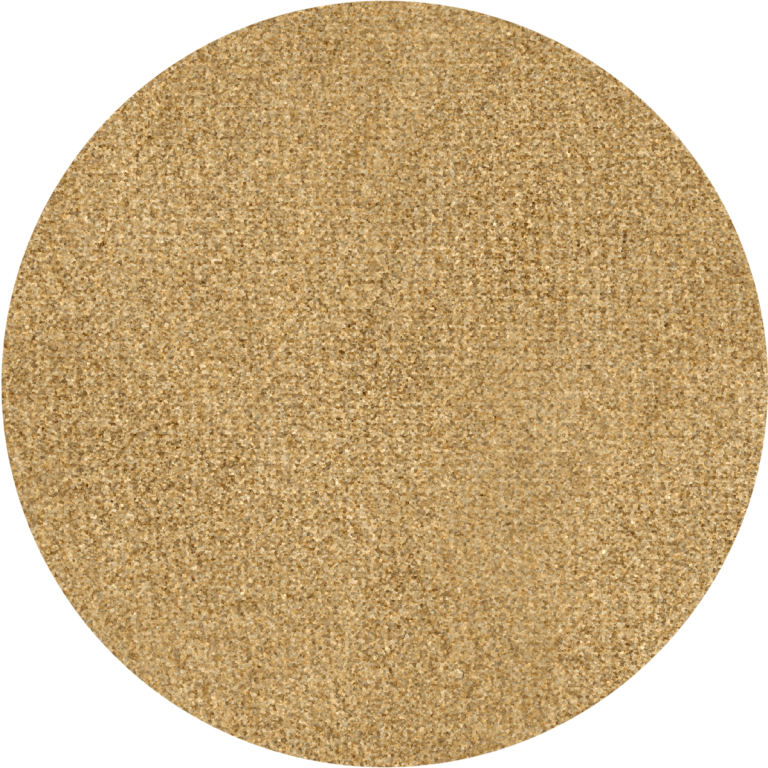
A WebGL 2 fragment shader for this texture:

```glsl
#version 300 es
precision highp float;
// Round sheet of sandy pressed board: fine tan grains, faint patches, sparse chips and fibres, on white.

uniform vec2 u_resolution;
out vec4 fragColor;

const vec3 BACKGROUND = vec3(1.0);
const vec3 DARK  = vec3(0.56, 0.42, 0.23);
const vec3 MID   = vec3(0.745, 0.612, 0.40);
const vec3 LIGHT = vec3(0.90, 0.78, 0.58);
const vec3 WARM_SHIFT = vec3(0.045, 0.0, -0.06);
const vec2 DISC_CENTER = vec2(0.501, 0.5);
const float DISC_RADIUS = 0.499;
const float COARSE_CELLS = 265.0;
const float FINE_CELLS = 430.0;
const float GRAIN_SHARPNESS = 6.0;
const float GRAIN_CONTRAST = 1.55;
const float PATCH_STRENGTH = 0.55;
const float CHIP_CELLS = 58.0;
const float CHIP_SHARE = 0.07;
const float FIBRE_CELLS = 8.0;
const float FIBRE_SHARE = 0.16;

float hash(vec2 p) {
    return fract(sin(dot(p, vec2(127.1, 311.7))) * 43758.55);
}

vec2 hash2(vec2 p) {
    return vec2(hash(p), hash(p + 57.3));
}

float valueNoise(vec2 p) {
    vec2 cell = floor(p);
    vec2 f = fract(p);
    f = f * f * (3.0 - 2.0 * f);
    float low = mix(hash(cell), hash(cell + vec2(1.0, 0.0)), f.x);
    float high = mix(hash(cell + vec2(0.0, 1.0)), hash(cell + 1.0), f.x);
    return mix(low, high, f.y);
}

// Layered noise for broad shading, centred on zero
float patches(vec2 p) {
    return 0.4 * valueNoise(p * 5.0) + 0.3 * valueNoise(p * 13.0 + 7.0)
         + 0.3 * valueNoise(p * 37.0 + 19.0) - 0.5;
}

// Soft-edged cells; returns tone and hue, each around -1 to 1
vec2 grains(vec2 p) {
    vec2 cell = floor(p);
    vec2 total = vec2(0.0);
    float weightSum = 0.0;
    for (int y = -1; y <= 1; y++) {
        for (int x = -1; x <= 1; x++) {
            vec2 id = cell + vec2(x, y);
            vec2 offset = p - id - hash2(id);
            float weight = exp(-GRAIN_SHARPNESS * dot(offset, offset));
            float tone = hash(id + 11.7) + hash(id + 23.1) - 1.0;
            float hue = 2.0 * hash(id + 37.9) - 1.0;
            total += weight * vec2(tone, hue);
            weightSum += weight;
        }
    }
    return total / weightSum;
}

// Small elongated chips, dark (negative) or pale (positive)
float chips(vec2 p) {
    vec2 id = floor(p);
    float angle = 6.2832 * hash(id + 3.3);
    vec2 d = fract(p) - mix(vec2(0.3), vec2(0.7), hash2(id + 5.1));
    d = mat2(cos(angle), sin(angle), -sin(angle), cos(angle)) * d;
    float size = mix(0.1, 0.22, hash(id + 8.6));
    float shape = 1.0 - smoothstep(0.5, 1.3, length(d * vec2(0.7, 1.4)) / size);
    float kind = hash(id + 13.4) < 0.6 ? -0.9 : 1.0;
    return shape * kind * step(hash(id), CHIP_SHARE);
}

// Short, thin, slightly bent strands
float fibres(vec2 p) {
    vec2 id = floor(p);
    float angle = 6.2832 * hash(id + 2.9);
    vec2 d = fract(p) - 0.5;
    d = mat2(cos(angle), sin(angle), -sin(angle), cos(angle)) * d;
    d.y += 1.2 * (hash(id + 6.2) - 0.5) * d.x * d.x;
    float halfLength = mix(0.08, 0.25, hash(id + 9.8));
    float dist = length(vec2(max(abs(d.x) - halfLength, 0.0), d.y));
    float strand = 1.0 - smoothstep(0.005, 0.025, dist);
    return strand * step(hash(id + 4.4), FIBRE_SHARE);
}

void main() {
    vec2 uv = gl_FragCoord.xy / u_resolution;
    float pixel = 1.0 / min(u_resolution.x, u_resolution.y);

    // Grain tone, with gentle changes in shade and roughness
    vec2 coarse = grains(uv * COARSE_CELLS);
    vec2 fine = grains(uv * FINE_CELLS + 91.0);
    float roughness = mix(0.8, 1.2, valueNoise(uv * 6.0 + 31.0));
    float tone = (0.75 * coarse.x + 0.6 * fine.x) * GRAIN_CONTRAST * roughness;
    tone += PATCH_STRENGTH * patches(uv);

    // Sparse details
    tone += chips(uv * CHIP_CELLS) - 0.5 * fibres(uv * FIBRE_CELLS);

    // Colour ramp through the middle tan
    vec3 slope = tone < 0.0 ? MID - DARK : LIGHT - MID;
    vec3 board = MID + tone * slope + WARM_SHIFT * (0.7 * coarse.y + 0.4 * fine.y);

    float edge = distance(uv, DISC_CENTER) - DISC_RADIUS;
    float inside = 1.0 - smoothstep(-pixel, pixel, edge);
    fragColor = vec4(mix(BACKGROUND, clamp(board, 0.0, 1.0), inside), 1.0);
}
```
